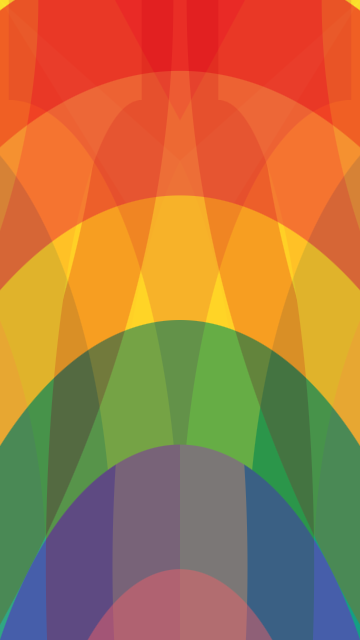
Write a Shadertoy shader that draws this background.

```glsl
#define GRID vec2(432.0, 768.0)   // design units across the canvas
#define ARCH_CENTER 1084.0        // depth of the shared arch centre
#define ARCH_SIZE vec2(180.0, 401.0)
#define ARCH_STEP vec2(84.0, 149.5)
#define PETAL_CENTER 680.0        // depth where petals are widest
#define PETAL_HEIGHT 560.0
#define STRIP_TINT vec3(0.97, 0.76, 0.87)
#define CORE_TINT vec3(0.97, 0.84, 1.06)
#define SIDE_SHADE vec3(0.12, 0.06, -0.02)

// Antialiased coverage of the region where d is positive
float cover(float d) {
    return clamp(d / max(fwidth(d), 1e-5) + 0.5, 0.0, 1.0);
}

// Coverage of one concentric arch, counted from the innermost
float arch(vec2 p, float ring) {
    vec2 radius = ARCH_SIZE + ARCH_STEP * ring;
    return cover(1.0 - length(vec2(p.x, p.y - ARCH_CENTER) / radius));
}

void mainImage(out vec4 fragColor, in vec2 fragCoord) {
    vec2 uv = fragCoord / iResolution.xy;
    vec2 p = vec2(uv.x - 0.5, 1.0 - uv.y) * GRID;   // centred, depth downward
    float x = abs(p.x);
    float y = p.y;
    float left = cover(-p.x);

    // Petal edges lean with the ellipse profile, strip edges with a parabola
    float rise = (y - PETAL_CENTER) / PETAL_HEIGHT;
    float lean = 1.0 - sqrt(max(0.0, 1.0 - rise * rise));
    float fall = y * y;
    float petal = cover(x - 0.5 - 205.0 * lean);
    float sidePetal = cover(x - 81.0 - 256.0 * lean);
    float farPetal = cover(x - 161.0 - 365.0 * lean);
    float within = cover(161.0 - 115.0 * lean - x);
    float middle = cover(81.0 - 160.0 * lean - x);
    float outsideCore = cover(x - 8.0 - 0.00037 * fall);
    float strip = outsideCore * cover(89.0 + 0.0004 * fall - x) * within;
    float outer = cover(x - 170.0 - 0.0006 * fall);

    // Warm and green arches
    vec3 bands[4] = vec3[4](
        vec3(0.94, 0.28, 0.14), vec3(0.96, 0.49, 0.19),
        vec3(1.00, 0.815, 0.15), vec3(0.40, 0.68, 0.27));
    vec3 col = vec3(0.98, 0.82, 0.17);
    float green = arch(p, 2.0);
    for (int i = 0; i < 4; i++) {
        col = mix(col, bands[i], arch(p, 5.0 - float(i)));
    }

    // Translucent petals and strips
    col *= mix(CORE_TINT, vec3(1.0), petal);
    col *= mix(vec3(1.0), STRIP_TINT, strip);
    col -= SIDE_SHADE * sidePetal;
    col.g += 0.12 * outer;
    col.g *= mix(0.93, 1.0, within);
    col *= mix(vec3(1.0), vec3(1.03, 0.93, 1.15), farPetal);
    col += vec3(0.06, -0.04, 0.0) * left * petal * within * green;
    col -= vec3(0.11, 0.03, 0.0) * (1.0 - left) * sidePetal * (1.0 - outsideCore) * green;
    col += vec3(-0.1, 0.12, 0.18) * (1.0 - within) * (1.0 - outsideCore) * green;
    col.g += 0.015 * middle * (1.0 - green);

    // Faint fan below the top edge
    float upper = 1.0 - arch(p, 3.0);
    float deep = cover(78.0 - 0.54 * y - x);
    float haze = cover(x + 1.12 * y - 216.0) * cover(216.0 - 0.62 * y - x);
    col.g -= 0.055 * deep * upper;
    col += vec3(0.0, 0.02, 0.015) * haze * upper;

    // Blue arch, split by the petals
    vec3 blue = vec3(0.275, 0.37, 0.667);
    vec3 split = mix(vec3(0.227, 0.376, 0.518), vec3(0.37, 0.29, 0.51), left);
    blue = mix(blue, split, within);
    vec3 veil = mix(vec3(0.74, 0.56, 0.41), vec3(0.57, 0.49, 0.43), left);
    blue = mix(blue, veil, 0.5 * middle);
    col = mix(col, blue, arch(p, 1.0));

    // Rose arch
    col = mix(col, vec3(0.94, 0.38, 0.41), 0.47 * arch(p, 0.0));

    fragColor = vec4(clamp(col, 0.0, 1.0), 1.0);
}
```
